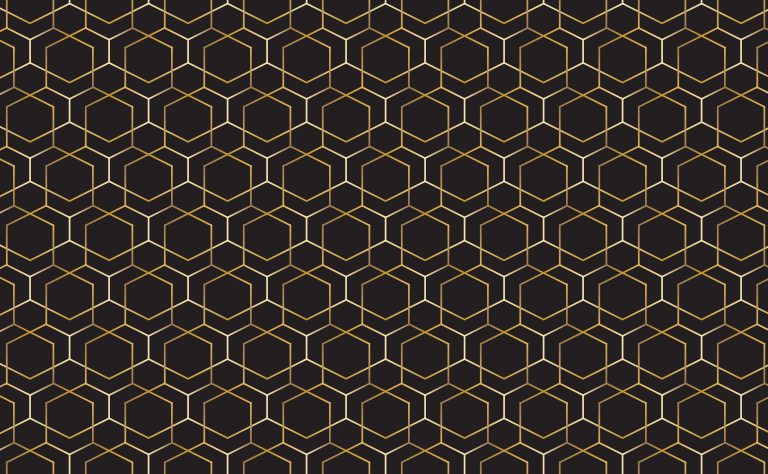
This pattern is drawn by a Shadertoy shader. Its source:

```glsl
// Blend a round-ended line from a to b, shading from tintA to tintB
void stroke(inout vec3 color, vec2 p, vec2 a, vec2 b, vec3 tintA, vec3 tintB, float pixel) {
    vec2 along = b - a;
    float t = clamp(dot(p - a, along) / dot(along, along), 0.0, 1.0);
    float dist = length(p - a - along * t);
    float coverage = clamp(0.5 + (0.0108 - dist) / pixel, 0.0, 1.0);
    color = mix(color, mix(tintA, tintB, t), coverage);
}

void mainImage(out vec4 fragColor, in vec2 fragCoord) {
    // One unit is a horizontal repeat; eight rows fill the height, y points down
    float pixel = 6.0 / iResolution.y;
    vec2 p = (fragCoord - 0.5 * iResolution.xy) * pixel * vec2(1.0, -1.0);
    p.x += 0.48;

    vec3 color = vec3(0.137, 0.122, 0.125);
    vec3 cream = vec3(0.96, 0.88, 0.69);
    vec3 deepGold = vec3(0.76, 0.59, 0.20);
    vec3 brightGold = vec3(0.87, 0.69, 0.35);
    vec3 bronze = vec3(0.62, 0.48, 0.31);

    // Strokes reach beyond their own row, so visit both neighbours too
    float nearestRow = round(p.y / 0.75);
    for (float i = -1.0; i <= 1.0; i++) {
        float row = nearestRow + i;
        float x = fract(p.x - 0.5 * mod(row, 2.0) + 0.5) - 0.5;
        vec2 q = vec2(abs(x), p.y - row * 0.75);

        // The geometry is mirrored, the metal shading is not
        vec3 shoulderTint = x < 0.0 ? bronze : brightGold;
        vec3 footTint = x < 0.0 ? brightGold : bronze;

        vec2 top = vec2(0.0, -0.295);
        vec2 shoulder = vec2(0.295, -0.1475);
        vec2 foot = vec2(0.295, 0.355);
        vec2 link = vec2(0.5, 0.045);

        // Lower chevron and the pale upright between neighbours
        stroke(color, q, -top, link, deepGold, cream, pixel);
        stroke(color, q, link, vec2(0.5, -0.2475), cream, cream, pixel);

        // Side wall and the slope below it
        stroke(color, q, shoulder, foot, shoulderTint, footTint, pixel);
        stroke(color, q, foot, vec2(0.0, 0.5025), footTint, cream, pixel);

        // Crossed lines at the top
        stroke(color, q, shoulder, top, shoulderTint, deepGold, pixel);
        stroke(color, q, top, vec2(0.205, -0.3975), deepGold, shoulderTint, pixel);
    }

    fragColor = vec4(color, 1.0);
}
```
